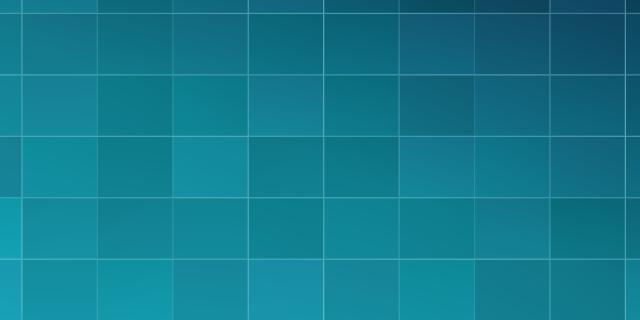
Reproduce this background procedurally as a WebGL 2 fragment shader.

```glsl
#version 300 es
precision highp float;

uniform vec2 u_resolution;
out vec4 fragColor;

float hash(vec2 p) {
    return fract(sin(dot(p, vec2(127.1, 311.7))) * 43758.5453);
}

// Share of a pixel covered by a line centred at distance zero
float lineCoverage(float distance, float width, float pixel) {
    float low = max(distance - 0.5 * pixel, -0.5 * width);
    float high = min(distance + 0.5 * pixel, 0.5 * width);
    return max(high - low, 0.0) / pixel;
}

// Diagonal fade from bright lower left to dark upper right
vec3 backdrop(vec2 uv) {
    float t = dot(uv, vec2(0.45, 0.55));
    vec3 bright = vec3(0.09, 0.61, 0.69);
    vec3 teal = vec3(0.065, 0.50, 0.57);
    vec3 navy = vec3(0.045, 0.25, 0.35);
    return t < 0.5 ? mix(bright, teal, t * 2.0) : mix(teal, navy, t * 2.0 - 1.0);
}

void main() {
    vec2 uv = gl_FragCoord.xy / u_resolution;
    vec2 p = gl_FragCoord.xy / u_resolution.y;
    float pixel = 1.0 / u_resolution.y;

    // Grid of wide tiles
    vec2 pitch = vec2(0.2357, 0.192);
    vec2 grid = (p - vec2(0.0687, -0.002)) / pitch;
    vec2 cell = floor(grid);
    vec2 local = fract(grid);

    // Tile shade, with a soft diagonal sheen and a greyer or greener tint
    vec3 color = backdrop(uv);
    float shade = hash(cell + 3.0) - 0.5;
    float tint = hash(cell + 41.0) - 0.5;
    float sheen = (local.x - local.y) * (hash(cell + 17.0) - 0.3);
    color *= 1.0 + 0.14 * shade + 0.05 * sheen;
    color += vec3(0.045, -0.012, 0.018) * tint * (0.5 + 0.5 * local.y);

    // Lines: columns swell and fade in turn, rows stay more even
    vec2 nearest = round(grid);
    vec2 offset = (grid - nearest) * pitch;
    float columnStrength = 0.37 + 0.2 * cos((nearest.x - 3.7) * 6.2832 / 4.4);
    float rowStrength = 0.42 + 0.12 * hash(vec2(nearest.y, 9.0));
    columnStrength *= 0.92 + 0.12 * sin(p.y * 7.0 + nearest.x * 2.0);
    rowStrength *= 0.92 + 0.12 * sin(p.x * 4.0 + nearest.y * 2.0);
    float column = columnStrength * lineCoverage(offset.x, 0.0038, pixel);
    float row = rowStrength * lineCoverage(offset.y, 0.0038, pixel);
    color = mix(color, vec3(0.56, 0.84, 0.87), max(column, row));

    fragColor = vec4(color, 1.0);
}
```
